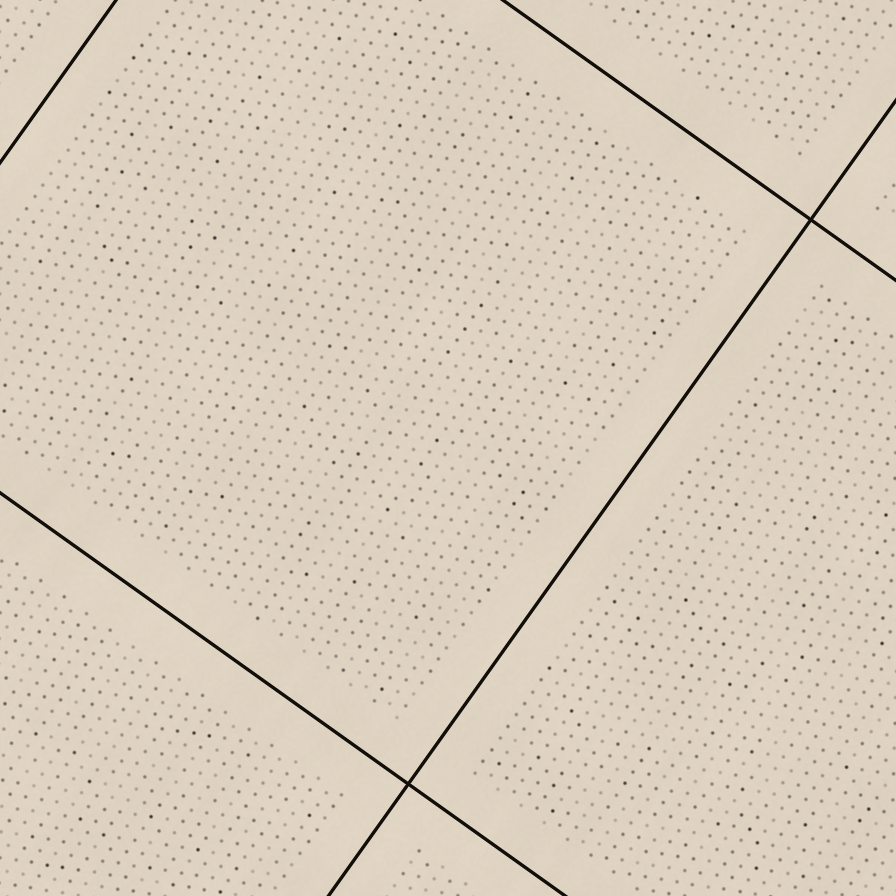
Reproduce this texture procedurally as a Shadertoy shader.

```glsl
// Rotated square ceiling panels with dark joints and staggered rows of small worn perforations.

const vec2  CROSSING    = vec2(0.4557, 0.125);  // one joint crossing, canvas units
const float TILE_SIZE   = 0.7736;               // panel side, canvas units
const float TILT        = 0.6196;               // clockwise turn, radians
const float JOINT_HALF  = 0.0019;               // half width of a joint
const float MARGIN      = 0.069;                // plain border, fraction of a panel
const float GAPS        = 42.0;                 // hole spacings across a panel
const float HOLE_RADIUS = 0.0032;               // soft outer radius of a hole
const float HOLE_JITTER = 0.0005;               // placement error of a hole
const float DARK_SHARE  = 0.07;                 // share of deep, dark holes
const float MOTTLE      = 0.014;                // strength of surface tone changes
const float GRAIN       = 0.012;                // strength of fine grain

const vec3 PANEL_COLOR = vec3(0.872, 0.824, 0.758);
const vec3 HOLE_COLOR  = vec3(0.20, 0.18, 0.15);
const vec3 JOINT_COLOR = vec3(0.07, 0.055, 0.04);

float hash(vec2 p) {
    vec3 q = fract(p.xyx * 0.1031);
    q += dot(q, q.yzx + 33.33);
    return fract((q.x + q.y) * q.z);
}

float valueNoise(vec2 p) {
    vec2 cell = floor(p);
    vec2 f = fract(p);
    f = f * f * (3.0 - 2.0 * f);
    float low  = mix(hash(cell), hash(cell + vec2(1, 0)), f.x);
    float high = mix(hash(cell + vec2(0, 1)), hash(cell + vec2(1, 1)), f.x);
    return mix(low, high, f.y);
}

// Coverage of the staggered perforations at a point inside one panel
float perforations(vec2 local, vec2 tileId, float pixel) {
    vec2 grid = (local - MARGIN) / (1.0 - 2.0 * MARGIN) * GAPS;
    float pitch = TILE_SIZE * (1.0 - 2.0 * MARGIN) / GAPS;

    // Every second column is shifted by half a spacing
    float column = floor(grid.x + 0.5);
    float shift = 0.5 * mod(column, 2.0);
    float row = floor(grid.y - shift + 0.5);
    vec2 hole = vec2(column, row + shift);
    if (min(hole.x, hole.y) < 0.0 || max(hole.x, hole.y) > GAPS) return 0.0;

    // Each hole varies in place and depth
    vec2 seed = vec2(column, row) + tileId * 64.0 + 200.0;
    vec2 jitter = vec2(hash(seed + 11.3), hash(seed + 47.9)) - 0.5;
    float dist = length((grid - hole) * pitch - jitter * 2.0 * HOLE_JITTER);
    float depth = mix(0.25, 0.62, hash(seed));
    depth += 0.4 * step(1.0 - DARK_SHARE, hash(seed + 83.7));

    float radius = max(HOLE_RADIUS, 1.3 * pixel);
    return depth * (1.0 - smoothstep(0.1 * radius, radius, dist));
}

void mainImage(out vec4 fragColor, in vec2 fragCoord) {
    float pixel = 1.0 / min(iResolution.x, iResolution.y);
    vec2 p = fragCoord * pixel;

    // Panel space
    float c = cos(TILT), s = sin(TILT);
    vec2 offset = p - CROSSING;
    vec2 panel = vec2(c * offset.x - s * offset.y, s * offset.x + c * offset.y) / TILE_SIZE;
    vec2 tileId = floor(panel);
    vec2 local = panel - tileId;

    // Surface: broad mottling, faint streaks along the columns, fine grain
    float tone = valueNoise(panel * 9.0 + 40.0) - 0.5;
    tone += 0.7 * (valueNoise(panel * vec2(45.0, 5.0) + 90.0) - 0.5);
    float grain = valueNoise(p * 300.0) - 0.5;
    float tileTone = 0.006 * (hash(tileId + 17.0) - 0.5);
    vec3 color = PANEL_COLOR + MOTTLE * tone + GRAIN * grain + tileTone;

    color = mix(color, HOLE_COLOR, perforations(local, tileId, pixel));

    // Joints
    vec2 toEdge = min(local, 1.0 - local) * TILE_SIZE;
    float joint = min(toEdge.x, toEdge.y) - JOINT_HALF;
    color = mix(JOINT_COLOR, color, smoothstep(-0.6 * pixel, 0.6 * pixel, joint));

    fragColor = vec4(color, 1.0);
}
```
